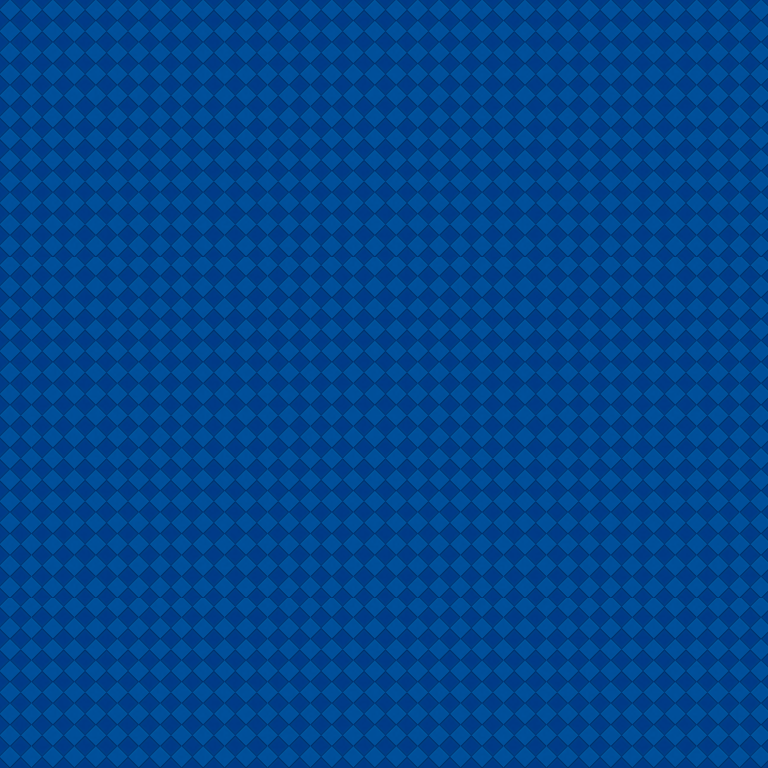
Write a Shadertoy shader that draws this pattern.

```glsl
// Blue harlequin weave: small light and dark diamonds in a checkerboard,
// with shaded rims, thin engraved edges and faint grain. Each diamond is an
// L1 distance in a repeated cell; stacked bands clip a row at their seams.

const float COLUMNS = 35.79;           // diamonds across the canvas
const float BAND_HEIGHT = 0.4444;      // height of one vertical band
const float FIRST_SEAM = 0.3346;       // seam position, from the top
const vec2 CELL_PHASE = vec2(0.466, 0.39);

const vec3 LIGHT_BLUE = vec3(0.0, 0.310, 0.604);
const vec3 DARK_BLUE = vec3(0.0, 0.230, 0.532);
const vec3 RIM_BLUE = vec3(0.0, 0.250, 0.520);
const vec3 GROOVE_BLUE = vec3(0.0, 0.185, 0.420);
const vec3 GLINT_BLUE = vec3(0.0, 0.350, 0.615);

float hash(vec2 p) {
    vec3 h = fract(p.xyx * vec3(0.1031, 0.1030, 0.0973));
    h += dot(h, h.yzx + 33.33);
    return fract((h.x + h.y) * h.z);
}

float valueNoise(vec2 p) {
    vec2 i = floor(p), f = fract(p);
    f = f * f * (3.0 - 2.0 * f);
    return mix(mix(hash(i), hash(i + vec2(1, 0)), f.x),
               mix(hash(i + vec2(0, 1)), hash(i + vec2(1, 1)), f.x), f.y);
}

// Share of a pixel covered by a line of the given width
float lineCoverage(float dist, float width, float pixel) {
    float covered = (0.5 * (width + pixel) - abs(dist)) / pixel;
    return clamp(covered, 0.0, min(1.0, width / pixel));
}

// Canvas position (y down) to lattice units, restarting at each band
vec2 latticePosition(vec2 p) {
    float bandY = fract((p.y - FIRST_SEAM) / BAND_HEIGHT) * BAND_HEIGHT;
    return vec2(p.x, bandY) * COLUMNS - CELL_PHASE;
}

// Signed distance to the nearest light diamond, negative inside
float diamondDistance(vec2 offset) {
    return (abs(offset.x) + abs(offset.y) - 0.5) * 0.70711;
}

void mainImage(out vec4 fragColor, in vec2 fragCoord) {
    vec2 uv = fragCoord / iResolution.xy;
    vec2 lattice = latticePosition(vec2(uv.x, 1.0 - uv.y));
    vec2 offset = fract(lattice + 0.5) - 0.5;
    float dist = diamondDistance(offset);
    float pixel = COLUMNS / iResolution.y;

    // Dark diamonds with a softer rim, light diamonds on top
    float rim = 1.0 - smoothstep(0.06, 0.14, dist);
    vec3 darkFace = mix(DARK_BLUE, RIM_BLUE, rim);
    float lightMask = clamp(0.5 - dist / pixel, 0.0, 1.0);
    vec3 color = mix(darkFace, LIGHT_BLUE, lightMask);

    // Glint inside the upper edges, groove around, deeper below
    float lower = smoothstep(-0.06, 0.06, offset.y);
    float glint = lineCoverage(dist + 0.04, 0.045, pixel);
    float groove = lineCoverage(dist - 0.015, 0.05, pixel);
    color = mix(color, GLINT_BLUE, glint * mix(0.8, 0.35, lower));
    color = mix(color, GROOVE_BLUE, groove * mix(0.6, 0.95, lower));

    // Fine grain on the faces
    float grain = valueNoise(lattice * 9.0) - 0.5;
    color *= 1.0 + 0.025 * grain;

    fragColor = vec4(color, 1.0);
}
```
